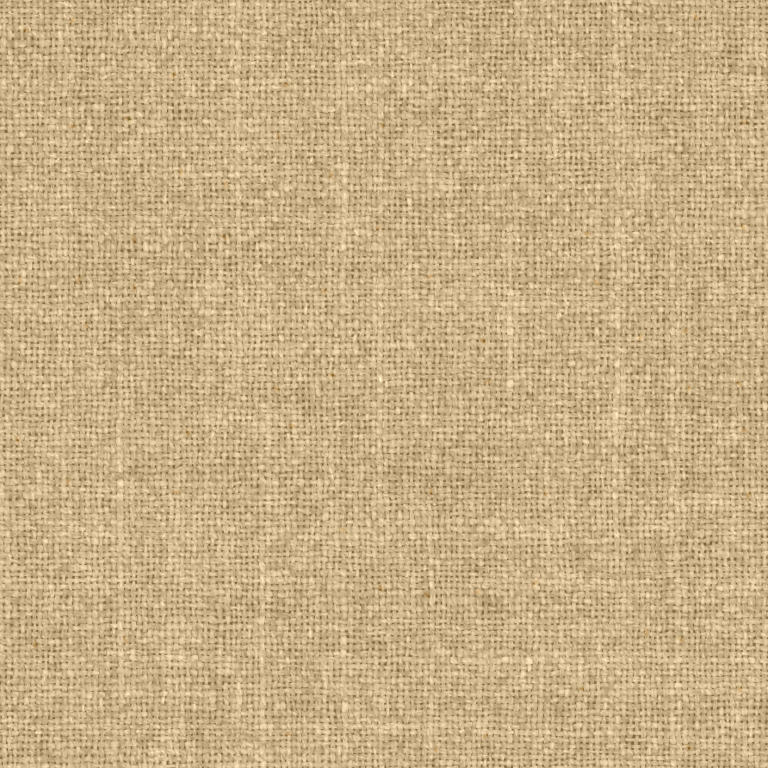
A Shadertoy shader for this texture:

```glsl
#define WARP_COUNT 124.0
#define WEFT_COUNT 117.0
#define THREAD_HALF_WIDTH 0.385
#define SPACING_DRIFT 0.7
#define CROWN_LIGHT 0.060
#define EDGE_SHADE 0.095
#define GAP_TONE -0.31
#define FIBRE_GRAIN 0.20
#define SLUB_LIGHT 0.045
#define LINEN vec3(0.806, 0.706, 0.541)
#define FLECK_TINT vec3(-0.05, -0.11, -0.19)

const float PI = 3.14159;

float hash(vec2 p) {
    vec3 q = fract(p.xyx * 0.1031);
    q += dot(q, q.yzx + 33.33);
    return fract((q.x + q.y) * q.z);
}

float noise(vec2 p) {
    vec2 i = floor(p), f = fract(p);
    f = f * f * (3.0 - 2.0 * f);
    return mix(mix(hash(i), hash(i + vec2(1, 0)), f.x),
               mix(hash(i + vec2(0, 1)), hash(i + vec2(1, 1)), f.x), f.y);
}

// Strength of a thick pale stretch in one thread
float slub(float id, float along, float seed) {
    float chosen = smoothstep(0.84, 0.96, hash(vec2(id, seed)));
    return chosen * smoothstep(0.4, 0.65, noise(vec2(id * 7.0 + seed, along * 5.0)));
}

// Half width of a thread, swelling and thinning along its length
float halfWidth(float id, float along, float thick, float seed) {
    float swell = noise(vec2(id * 5.0 + seed, along * 0.8)) - 0.5;
    return THREAD_HALF_WIDTH + 0.22 * swell + 0.10 * thick;
}

float coverage(float across, float width) {
    return 1.0 - smoothstep(width - 0.09, width + 0.09, abs(across));
}

// Light on a thread: raised crown, darker flanks, twisted fibres
float threadTone(float crown, float across, float width, float id, float along, float seed) {
    float flank = across / width;
    float grain = noise(vec2(id * 9.0 + across * 3.5 + seed, along * 2.2 + across * 1.5)) - 0.5;
    float yarn = hash(vec2(id, seed + 31.0)) - 0.5;
    return CROWN_LIGHT * crown - EDGE_SHADE * flank * flank + FIBRE_GRAIN * grain + 0.03 * yarn;
}

float weaveTone(vec2 p) {
    // Uneven spacing and bending of the threads
    vec2 drift = vec2(noise(vec2(p.x * 30.0, p.y * 5.0)),
                      noise(vec2(p.x * 5.0, p.y * 30.0) + 40.0)) - 0.5;
    vec2 jitter = vec2(noise(p * 70.0), noise(p * 70.0 + 90.0)) - 0.5;
    vec2 grid = p * vec2(WARP_COUNT, WEFT_COUNT) + SPACING_DRIFT * drift + 0.35 * jitter + 3.0;
    vec2 id = floor(grid), f = fract(grid) - 0.5;
    float side = 1.0 - 2.0 * mod(id.x + id.y, 2.0);

    float warpSlub = slub(id.x, p.y, 11.0);
    float weftSlub = 0.7 * slub(id.y, p.x, 57.0);
    float open = 0.04 * (noise(p * 20.0) - 0.5);
    float warpWidth = halfWidth(id.x, grid.y, warpSlub, 13.0) + open;
    float weftWidth = halfWidth(id.y, grid.x, weftSlub, 71.0) + open;
    float warpCover = coverage(f.x, warpWidth);
    float weftCover = coverage(f.y, weftWidth);

    // Plain weave: the higher thread shows at each crossing
    float warpCrown = side * cos(PI * f.y);
    float weftCrown = -side * cos(PI * f.x);
    float warpHeight = 0.6 * warpCrown - 0.4 * f.x * f.x - 2.0 * (1.0 - warpCover) + 0.6 * warpSlub;
    float weftHeight = 0.6 * weftCrown - 0.4 * f.y * f.y - 2.0 * (1.0 - weftCover) + 0.5 * weftSlub;
    float warpTone = threadTone(warpCrown, f.x, warpWidth, id.x, grid.y, 17.0) + SLUB_LIGHT * warpSlub;
    float weftTone = threadTone(weftCrown, f.y, weftWidth, id.y, grid.x, 83.0) + SLUB_LIGHT * weftSlub;
    float tone = mix(weftTone, warpTone, smoothstep(-0.2, 0.2, warpHeight - weftHeight));
    tone += 0.08 * (hash(id + 19.0) - 0.5);
    return mix(GAP_TONE, tone, max(warpCover, weftCover));
}

// Sparse short strokes: at most one in each tile
float strokes(vec2 p, float tiles, float share, vec2 size, float seed) {
    vec2 tile = floor(p * tiles) + seed;
    vec2 place = vec2(hash(tile + 3.0), hash(tile + 8.0)) - 0.5;
    vec2 d = (fract(p * tiles) - 0.5 - 0.4 * place) / tiles;
    float angle = PI * hash(tile + 15.0);
    d = mat2(cos(angle), -sin(angle), sin(angle), cos(angle)) * d;
    d.y += 12.0 * d.x * d.x * (hash(tile + 22.0) - 0.5);
    return step(1.0 - share, hash(tile)) * (1.0 - smoothstep(0.4, 1.2, length(d / size)));
}

vec3 cloth(vec2 p) {
    float tone = weaveTone(p);
    // Narrow uneven bands along both thread directions
    tone += 0.026 * (noise(vec2(p.x * 3.0, p.y * 55.0) + 7.0) - 0.5);
    tone += 0.026 * (noise(vec2(p.x * 60.0, p.y * 3.0) + 61.0) - 0.5);
    tone += 0.010 * (noise(p * 5.0 + 23.0) - 0.5);
    // Loose pale fibres
    tone += 0.09 * strokes(p, 17.0, 0.25, vec2(0.012, 0.0013), 5.0);
    tone += 0.09 * strokes(p, 31.0, 0.35, vec2(0.006, 0.0012), 44.0);
    // Golden husk flecks
    float fleck = strokes(p, 15.0, 0.22, vec2(0.0055, 0.0026), 77.0);
    return LINEN + tone + 0.7 * fleck * FLECK_TINT;
}

void mainImage(out vec4 fragColor, in vec2 fragCoord) {
    // Four samples per pixel smooth the thread edges
    vec3 sum = vec3(0.0);
    for (int i = 0; i < 4; i++) {
        vec2 offset = vec2(i % 2, i / 2) * 0.5 - 0.25;
        sum += cloth((fragCoord + offset) / iResolution.y);
    }
    fragColor = vec4(clamp(sum / 4.0, 0.0, 1.0), 1.0);
}
```
